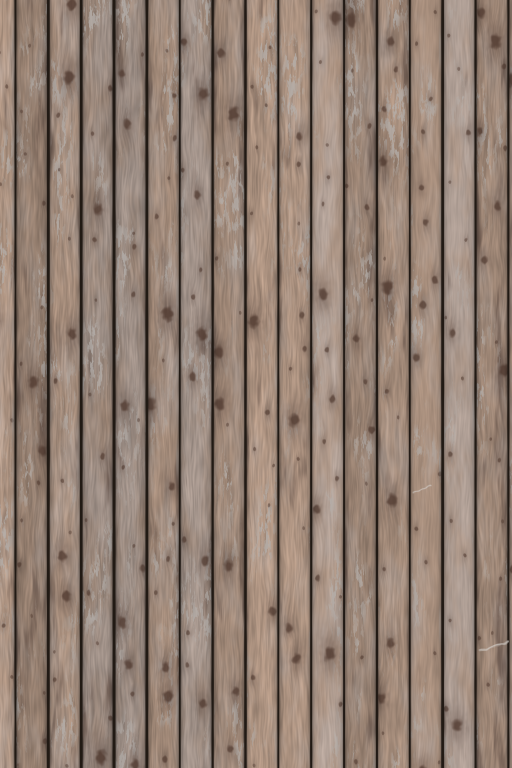
This texture is drawn by a WebGL 1 fragment shader. Its source:

```glsl
precision highp float;
// Weathered vertical wooden boards with dark gaps, grain, knots and worn pale paint.

uniform vec2 u_resolution;

const float BOARDS = 15.58;      // boards across the canvas
const float FIRST_OFFSET = 0.53; // part of the first board that is cut off
const float KNOT_SPACING = 1.35; // in board widths

const vec3 WARM_WOOD = vec3(0.665, 0.565, 0.495);
const vec3 GREY_WOOD = vec3(0.635, 0.575, 0.54);
const vec3 STAIN = vec3(0.34, 0.27, 0.24);
const vec3 KNOT = vec3(0.31, 0.22, 0.18);
const vec3 PAINT = vec3(0.71, 0.69, 0.675);
const vec3 GAP = vec3(0.13, 0.10, 0.08);

float hash(vec2 p) {
  vec3 q = fract(p.xyx * vec3(0.1031, 0.1030, 0.0973));
  q += dot(q, q.yzx + 33.33);
  return fract((q.x + q.y) * q.z);
}

float cornerSlope(vec2 cell, vec2 offset) {
  float angle = 6.2832 * hash(cell);
  return dot(vec2(cos(angle), sin(angle)), offset);
}

// Gradient noise, roughly -0.7 to 0.7
float noise(vec2 p) {
  vec2 i = floor(p), f = fract(p);
  vec2 u = f * f * f * (f * (f * 6.0 - 15.0) + 10.0);
  vec2 e = vec2(1.0, 0.0);
  float low = mix(cornerSlope(i, f), cornerSlope(i + e, f - e), u.x);
  float high = mix(cornerSlope(i + e.yx, f - e.yx), cornerSlope(i + e.xx, f - e.xx), u.x);
  return mix(low, high, u.y);
}

float fbm(vec2 p) {
  float sum = 0.0, gain = 1.0;
  for (int i = 0; i < 4; i++) {
    sum += gain * noise(p);
    p = p * 2.03 + 17.7;
    gain *= 0.55;
  }
  return sum;
}

// 1 on the chosen board, 0 on the others
float isBoard(float id, float chosen) {
  return 1.0 - step(0.5, abs(id - chosen));
}

// x: dark core, y: soft stain drawn out along the grain
vec2 knots(vec2 p, float id) {
  vec2 result = vec2(0.0);
  float row = floor(p.y / KNOT_SPACING);
  for (int j = -1; j <= 1; j++) {
    vec2 cell = vec2(id * 3.0 + 5.0, row + float(j) + 40.0);
    float size = hash(cell + 11.3);
    float present = step(0.2, hash(cell + 71.9));
    vec2 center = vec2(mix(0.08, 0.92, hash(cell)),
                       (row + float(j) + hash(cell + 37.1)) * KNOT_SPACING);
    float radius = mix(0.045, 0.17, size * size * size);
    vec2 d = (p - center) / radius;
    d += 0.5 * vec2(noise(p * 6.0), noise(p * 6.0 + 50.0));
    float core = 1.0 - smoothstep(0.5, 1.35, length(d * vec2(1.0, 0.75)));
    float halo = exp(-dot(d * d, vec2(0.3, 0.06))) * (0.2 + 0.6 * size);
    result = max(result, present * vec2(core * (0.55 + 0.4 * size), halo));
  }
  return result;
}

float segment(vec2 p, vec2 a, vec2 b) {
  vec2 ab = b - a;
  return length(p - a - ab * clamp(dot(p - a, ab) / dot(ab, ab), 0.0, 1.0));
}

float scratch(vec2 p, vec2 a, vec2 b, float halfWidth, float pixel) {
  float d = segment(p + 0.006 * noise(p * 90.0), a, b);
  return 1.0 - smoothstep(halfWidth - pixel, halfWidth + pixel, d);
}

vec3 boardColor(vec2 p, float id) {
  vec2 q = p + vec2(id * 7.3, id * 31.0);
  float dark = isBoard(id, 1.0) + isBoard(id, 11.0) + isBoard(id, 15.0);
  float clean = isBoard(id, 10.0) + isBoard(id, 13.0) + isBoard(id, 14.0);
  vec2 knot = knots(p, id);

  // Wood tone and grain bent around the knots
  float wave = 0.12 * noise(q * vec2(1.5, 0.7)) + 0.12 * knot.y;
  float grain = noise(vec2((q.x + wave) * 8.0, q.y * 0.45));
  float fibre = noise(vec2((q.x + wave) * 19.0, q.y * 1.6));
  float blotch = fbm(q * vec2(1.3, 0.4));
  vec3 color = mix(WARM_WOOD, GREY_WOOD, clamp(hash(vec2(id, 8.0)) + blotch, 0.0, 1.0));
  color *= 0.95 + 0.1 * hash(vec2(id, 21.0)) + 0.03 * clean - 0.07 * dark;
  color *= 1.0 + (0.14 * grain + 0.14 * fibre) * (1.0 - 0.4 * clean) + 0.09 * blotch;

  // Damp stains, heaviest along the board edges
  float side = abs(p.x - 0.5) * 2.0;
  float damp = fbm(q * vec2(2.2, 0.3) + 90.0) + 0.3 * side * side + 0.16 * dark - 0.18 * clean;
  color = mix(color, STAIN, 0.6 * smoothstep(0.3, 1.0, damp));

  // Flaking paint broken up by the fibres
  float patches = smoothstep(0.0, 0.55, fbm(q * vec2(0.9, 0.28) + 200.0) - 0.1 * clean);
  float flakes = smoothstep(-0.05, 0.3, fbm(q * vec2(7.0, 1.8) + 300.0));
  color = mix(color, PAINT, 0.75 * patches * flakes);

  color = mix(color, STAIN, 0.55 * knot.y);
  return mix(color, KNOT, 0.8 * knot.x);
}

void main() {
  vec2 canvas = gl_FragCoord.xy / u_resolution.x;
  vec2 p = canvas * BOARDS + vec2(FIRST_OFFSET, 0.0);
  float pixel = BOARDS / u_resolution.x;
  float id = floor(p.x);
  p.x -= id;
  vec3 color = boardColor(p, id);

  // Rounded edges, a pale worn rim and the gap between boards
  float edge = min(p.x, 1.0 - p.x);
  float gapId = id + step(0.5, p.x);
  float halfGap = mix(0.022, 0.042, hash(vec2(gapId, 63.0))) + 0.008 * noise(vec2(gapId * 9.0, p.y));
  float rim = smoothstep(0.14, 0.08, 1.0 - p.x) * hash(vec2(id, 47.0));
  color = mix(color, PAINT, 0.45 * rim * smoothstep(-0.2, 0.4, noise(vec2(id * 5.0, p.y * 0.8))));
  color *= 1.0 - 0.38 * exp(-max(edge - halfGap, 0.0) * 19.0);
  color = mix(GAP, color, smoothstep(halfGap - 0.5 * pixel, halfGap + 0.7 * pixel, edge));

  // Bare scratches on the right
  float thin = 1.0 / u_resolution.x;
  float marks = scratch(canvas, vec2(0.935, 0.228), vec2(0.99, 0.245), 0.0018, thin);
  marks = max(marks, scratch(canvas, vec2(0.805, 0.536), vec2(0.842, 0.552), 0.0012, thin));
  color = mix(color, vec3(0.82, 0.8, 0.78), 0.7 * marks);

  gl_FragColor = vec4(color, 1.0);
}
```
